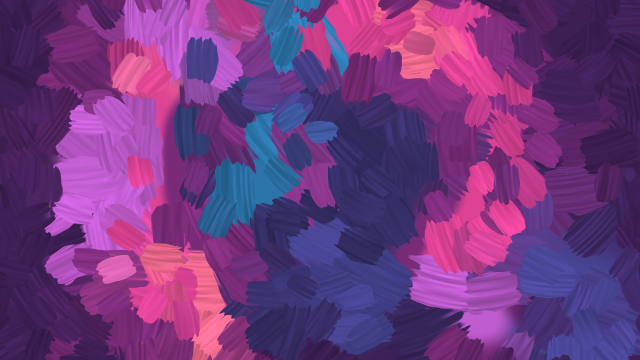
Reproduce this background procedurally as a WebGL 1 fragment shader.

```glsl
precision highp float;
// Abstract oil painting: layered bristle dabs, a pink ring around a dark, teal-lit heart.

uniform vec2 u_resolution;

// Palette
const vec3 NIGHT_WARM = vec3(0.24, 0.12, 0.33);
const vec3 NIGHT_COOL = vec3(0.21, 0.18, 0.40);
const vec3 PLUM = vec3(0.48, 0.17, 0.47);
const vec3 PINK = vec3(0.87, 0.26, 0.58);
const vec3 CORAL = vec3(0.93, 0.41, 0.55);
const vec3 INDIGO = vec3(0.28, 0.27, 0.58);
const vec3 VIOLET = vec3(0.75, 0.36, 0.81);
const vec3 TEAL = vec3(0.17, 0.46, 0.67);

// Composition, in canvas heights
const vec2 HEART = vec2(0.90, 0.50);
const float RING_RADIUS = 0.47;
const float RING_INNER = 0.13;
const float RING_OUTER = 0.19;
const float WARP = 0.16;

// Brushwork
const int LAYERS = 5;
const float FIRST_CELL = 0.25;
const float CELL_SHRINK = 0.78;
const vec2 DAB_SIZE = vec2(0.80, 0.52);
const float BRISTLES = 150.0;
const float BRISTLE_STRETCH = 9.0;
const float BRISTLE_CONTRAST = 0.30;
const float COLOUR_SCATTER = 0.13;
const float EDGE = 0.07;

float hash(vec2 p) {
  return fract(sin(dot(p, vec2(127.1, 311.7))) * 43758.5453);
}

float noise(vec2 p) {
  vec2 i = floor(p), f = fract(p);
  f = f * f * (3.0 - 2.0 * f);
  return mix(mix(hash(i), hash(i + vec2(1.0, 0.0)), f.x),
             mix(hash(i + vec2(0.0, 1.0)), hash(i + vec2(1.0, 1.0)), f.x), f.y);
}

// Soft disc: 1 inside, fading to 0 past the radius
float spot(vec2 p, vec2 centre, float radius) {
  return 1.0 - smoothstep(0.65, 1.15, length(p - centre) / radius);
}

// Broad colour plan that the dabs take their paint from
vec3 colourPlan(vec2 p) {
  vec2 q = p + WARP * (vec2(noise(p * 4.0), noise(p * 4.0 + 17.0)) - 0.5);
  float patches = noise(p * 6.0 + 41.0);
  float radius = length(q - HEART);
  float leftward = smoothstep(0.8, 0.2, 1.0 - q.x) * 0.0 + 1.0 - smoothstep(0.2, 0.8, q.x);
  float width = radius < RING_RADIUS ? RING_INNER : RING_OUTER * (1.0 + 0.45 * leftward);
  float offset = (radius - RING_RADIUS) / width;
  float heat = exp(-offset * offset) * (1.0 - spot(q, vec2(0.93, 0.02), 0.32));
  heat += 0.3 * (patches - 0.5);

  vec3 night = mix(NIGHT_COOL, NIGHT_WARM, smoothstep(0.35, 0.6, radius));
  vec3 colour = mix(night, PLUM, smoothstep(0.10, 0.40, heat));
  vec3 glow = mix(PINK, CORAL, smoothstep(0.6, 0.85, noise(p * 7.0 + 5.0)));
  colour = mix(colour, glow, smoothstep(0.62, 0.88, heat));

  float indigo = max(spot(q, vec2(1.57, 0.13), 0.25), spot(q, vec2(0.93, 0.17), 0.18));
  indigo = max(indigo, spot(q, vec2(0.70, 0.80), 0.20));
  colour = mix(colour, INDIGO, indigo * smoothstep(0.15, 0.5, patches));
  float violet = max(spot(q, vec2(0.30, 0.53), 0.19), spot(q, vec2(0.52, 0.90), 0.13));
  violet = max(violet, spot(q, vec2(1.30, 0.13), 0.12));
  colour = mix(colour, VIOLET, violet);
  float teal = max(spot(q, vec2(0.76, 0.58), 0.15), spot(q, vec2(0.76, 0.93), 0.10));
  colour = mix(colour, TEAL, teal);
  return mix(colour, mix(PLUM, VIOLET, 0.25), spot(q, vec2(0.94, 0.56), 0.09));
}

// Lays one bristled dab over the paint below
vec3 paintDab(vec3 under, vec2 p, vec2 cell, float cellSize, float seed) {
  vec2 id = cell + seed;
  vec2 jitter = vec2(hash(id), hash(id + 3.7));
  vec2 centre = (cell + jitter) * cellSize;
  float angle = 6.0 * noise(centre * 2.2 + 9.0) + 1.5 * (hash(id + 8.3) - 0.5);
  float c = cos(angle), s = sin(angle);
  vec2 q = mat2(c, -s, s, c) * (p - centre);
  vec2 n = abs(q) / (cellSize * DAB_SIZE * (0.75 + 0.25 * hash(id + 5.1)));
  vec2 n2 = n * n;
  float reach = sqrt(sqrt(dot(n2, n2)));
  if (reach > 1.0) return under;

  // Bristles curve slightly and fray the ends of the dab
  float across = q.y + 0.8 * q.x * q.x;
  float bristle = noise(vec2(q.x * BRISTLE_STRETCH, across * BRISTLES) + id * 7.0);
  float ragged = 0.22 * noise(q * 28.0 + id) + 0.30 * bristle * n.x;
  float cover = 1.0 - smoothstep(1.0 - EDGE, 1.0, reach + ragged);
  float dryness = smoothstep(0.72, 0.95, bristle) * smoothstep(0.2, 0.8, reach);
  cover *= 1.0 - 0.65 * dryness;

  vec2 scatter = vec2(hash(id + 1.9), hash(id + 6.4)) - 0.5;
  vec3 paint = colourPlan(centre + COLOUR_SCATTER * scatter);
  paint *= 0.90 + 0.20 * hash(id + 2.6);
  paint *= 1.0 + BRISTLE_CONTRAST * (bristle - 0.5) * (0.4 + 0.9 * hash(id + 4.2));
  return mix(under, paint, cover);
}

void main() {
  vec2 p = gl_FragCoord.xy / u_resolution.y;
  vec3 colour = colourPlan(p);
  float cellSize = FIRST_CELL;
  for (int layer = 0; layer < LAYERS; layer++) {
    float seed = 13.7 * float(layer + 1);
    vec2 home = floor(p / cellSize);
    for (int y = -1; y <= 1; y++) {
      for (int x = -1; x <= 1; x++) {
        vec2 cell = home + vec2(float(x), float(y));
        // Later, smaller dabs are sparser
        if (hash(cell + seed + 0.5) > 0.14 * float(layer)) {
          colour = paintDab(colour, p, cell, cellSize, seed);
        }
      }
    }
    cellSize *= CELL_SHRINK;
  }
  gl_FragColor = vec4(clamp(colour, 0.0, 1.0), 1.0);
}
```
